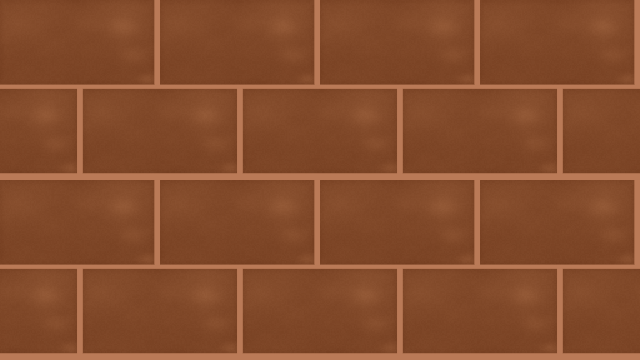
Write a WebGL 2 fragment shader that draws this texture.

```glsl
#version 300 es
precision highp float;

uniform vec2 u_resolution;
out vec4 outColor;

const vec2 CANVAS = vec2(16.0, 9.0);
const vec2 PERIOD = vec2(4.0, 4.5);
const vec2 BRICK = vec2(3.86, 2.114);

float hash(vec2 p) {
    vec3 h = fract(p.xyx * vec3(0.1031, 0.103, 0.0973));
    h += dot(h, h.yzx + 33.33);
    return fract((h.x + h.y) * h.z);
}

float boxDistance(vec2 p, vec2 halfSize) {
    vec2 d = abs(p) - halfSize;
    return length(max(d, 0.0)) + min(max(d.x, d.y), 0.0);
}

// Soft woven mottling from layered, bent sines
float mottle(vec2 q) {
    float sum = 0.0;
    float gain = 0.5;
    vec2 freq = vec2(9.0, 7.0);
    for (int i = 0; i < 4; i++) {
        vec2 bend = 0.7 * sin(q.yx * freq * 0.6 + float(i) * 1.9);
        vec2 wave = sin(q * freq + bend + float(i) * vec2(2.3, 1.1));
        sum += gain * (0.6 * wave.x * wave.y + 0.25 * (wave.x + wave.y));
        freq *= 1.75;
        gain *= 0.6;
    }
    return sum;
}

// Worn pale patches: centre in xy, spread in z, strength in w
float wornPatches(vec2 q) {
    vec4 patches[6] = vec4[6](
        vec4(0.80, 0.32, 0.10, 0.48), vec4(0.86, 0.65, 0.09, 0.36),
        vec4(0.96, 0.94, 0.06, 0.42), vec4(0.58, 0.24, 0.14, 0.18),
        vec4(0.84, 0.08, 0.15, 0.20), vec4(0.14, 0.30, 0.20, 0.18));
    float sum = 0.0;
    for (int i = 0; i < 6; i++) {
        vec2 d = (q - patches[i].xy) / (patches[i].z * vec2(1.0, 1.15));
        sum += patches[i].w * exp(-dot(d, d));
    }
    return sum;
}

void main() {
    vec2 uv = gl_FragCoord.xy / u_resolution;
    vec2 p = vec2(uv.x, 1.0 - uv.y) * CANVAS;
    float pixel = CANVAS.y / u_resolution.y;

    // Two staggered courses per period, wrapped at mid-joint
    p.y = mod(p.y + 0.08, PERIOD.y) - 0.08;
    float course = step(2.166, p.y);
    p -= course * vec2(2.068, 2.219);
    p.x = mod(p.x + 0.07, PERIOD.x) - 0.07;

    float edge = boxDistance(p - 0.5 * BRICK, 0.5 * BRICK);
    vec2 q = p / BRICK;

    // Fired clay, darker toward the bottom and the rim
    float tone = 0.27 + 0.14 * mottle(q) + wornPatches(q);
    tone -= 0.10 * smoothstep(0.4, 1.0, q.y);
    tone -= 0.12 * smoothstep(-0.16, 0.0, edge);
    vec3 clay = mix(vec3(0.465, 0.25, 0.132), vec3(0.59, 0.36, 0.222), clamp(tone, 0.0, 1.0));
    clay += 0.014 * (hash(floor(uv * vec2(512.0, 288.0))) - 0.5);

    vec3 mortar = vec3(0.73, 0.48, 0.34);
    float joint = smoothstep(-0.5 * pixel, 0.5 * pixel, edge);
    outColor = vec4(mix(clay, mortar, joint), 1.0);
}
```
